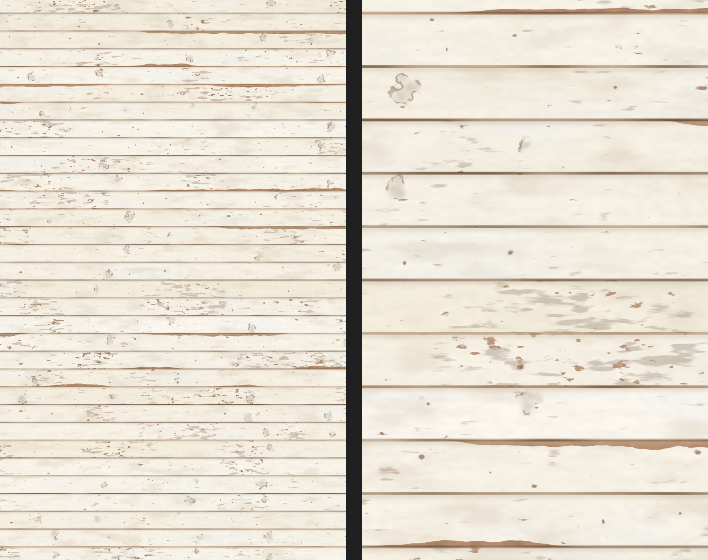
Left: the whole. Right: its middle third, enlarged.
A WebGL 2 fragment shader for this texture:

```glsl
#version 300 es
precision highp float;
// Whitewashed horizontal boards with thin brown seams, fine paint wear and faint knots.

uniform vec2 u_resolution;
out vec4 outColor;

#define ROWS 31.48        // boards over the canvas height
#define FIRST_SEAM 0.74   // height of the lowest seam, in boards
#define SEAM_WIDTH 0.026  // half width of a seam, in boards
#define GRAIN 0.045       // contrast of the wood grain
#define STAIN_AMOUNT 0.24
#define CHIP_AMOUNT 0.70
#define EDGE_WEAR 0.19    // deepest bare strip along an edge
#define KNOT_SPACING 4.2
#define SPECK_SPACING 1.7

const vec3 WHITE = vec3(0.980, 0.964, 0.932);
const vec3 CREAM = vec3(0.947, 0.918, 0.850);
const vec3 COOL  = vec3(0.950, 0.948, 0.940);
const vec3 STAIN = vec3(0.78, 0.72, 0.62);
const vec3 GREY  = vec3(0.64, 0.59, 0.52);
const vec3 BARE  = vec3(0.65, 0.47, 0.34);
const vec3 DARK  = vec3(0.36, 0.25, 0.16);

float hash(vec2 p) {
  vec3 h = fract(p.xyx * 0.1031);
  h += dot(h, h.yzx + 33.33);
  return fract((h.x + h.y) * h.z);
}

float valueNoise(vec2 p) {
  vec2 i = floor(p), f = fract(p);
  f = f * f * (3.0 - 2.0 * f);
  return mix(mix(hash(i), hash(i + vec2(1, 0)), f.x),
             mix(hash(i + vec2(0, 1)), hash(i + vec2(1, 1)), f.x), f.y);
}

float fbm(vec2 p) {
  float sum = 0.0, amp = 0.533;
  for (int i = 0; i < 4; i++) {
    sum += amp * valueNoise(p);
    p = p * 2.03 + 19.7;
    amp *= 0.5;
  }
  return sum;
}

// Offset from a randomly placed mark in a cell along the board; z is its random size.
vec3 scatter(float x, float y, float row, float spacing, float seed) {
  vec2 id = vec2(floor(x / spacing), row * 3.0 + seed);
  float cx = (id.x + 0.25 + 0.5 * hash(id)) * spacing;
  float cy = 0.22 + 0.56 * hash(id + 41.0);
  return vec3(x - cx, y - cy, hash(id + 83.0));
}

void main() {
  // Board coordinates: one unit is one board height
  float px = ROWS / u_resolution.y;
  float x = gl_FragCoord.x * px;
  float v = gl_FragCoord.y * px - FIRST_SEAM;
  float row = floor(v), y = fract(v);
  vec2 wood = vec2(x + 40.0, y + (row + 2.0) * 7.0);
  float boardLength = ROWS * u_resolution.x / u_resolution.y;

  // Paint tone, changing once along each board
  float joint = boardLength * hash(vec2(row, 2.0));
  float part = smoothstep(-px, px, x - joint);
  float tone = 0.65 * hash(vec2(row, 5.0))
             + 0.35 * mix(hash(vec2(row, 7.0)), hash(vec2(row, 9.0)), part);
  vec3 color = mix(WHITE, CREAM, tone);
  color = mix(color, COOL, 0.5 * smoothstep(0.58, 0.78, fbm(wood * vec2(0.3, 0.7) + 60.0)));

  // Grain and cloudy stains
  float grain = valueNoise(wood * vec2(1.2, 8.0)) + valueNoise(wood * vec2(7.0, 13.0));
  color *= 1.0 + GRAIN * (0.45 - 0.5 * grain);
  float cloud = smoothstep(0.52, 0.85, fbm(wood * vec2(0.8, 2.2)));
  color = mix(color, STAIN, STAIN_AMOUNT * cloud);

  // Fine scuffs and chips gathered in worn stretches
  float worn = smoothstep(0.62, 0.92, valueNoise(vec2(x * 0.36, row * 5.0 + 11.0)));
  float rusty = hash(vec2(row, 13.0));
  float scuff = smoothstep(0.0, 0.16, fbm(wood * vec2(2.0, 9.0) + 31.0) - mix(0.73, 0.55, worn));
  color = mix(color, mix(GREY, BARE, rusty * rusty), 0.45 * scuff);
  float chip = smoothstep(0.0, 0.08, fbm(wood * vec2(3.6, 8.0)) - mix(0.82, 0.69, worn));
  color = mix(color, mix(BARE, DARK, 0.7 * rusty), CHIP_AMOUNT * chip);

  // Knots: faint broken rings and smudges
  vec3 knot = scatter(x, y, row, KNOT_SPACING, 1.0);
  float radius = mix(0.07, 0.17, fract(knot.z * 7.0));
  float rough = fbm(wood * 5.0 + 7.0);
  float r = length(knot.xy * vec2(0.8, 0.7)) + 0.35 * (rough - 0.5);
  float ring = 1.0 - smoothstep(0.0, 0.03 + px * 0.6, abs(r - radius));
  float core = 1.0 - smoothstep(0.0, radius * 1.6, r);
  float broken = smoothstep(0.45, 0.7, valueNoise(wood * 7.0 + 3.0));
  color = mix(color, mix(GREY, DARK, 0.5), step(0.62, knot.z) * max(0.6 * ring * broken, 0.22 * core));

  // Short specks and nail marks
  vec3 speck = scatter(x, y, row, SPECK_SPACING, 2.0);
  float slant = mix(0.3, 1.8, fract(speck.z * 13.0));
  float spot = length(speck.xy * vec2(slant, 1.0)) + 0.12 * (rough - 0.5);
  float dotMask = 1.0 - smoothstep(0.0, 0.03 + px * 0.5, spot);
  color = mix(color, mix(BARE, DARK, rough), 0.7 * dotMask * step(0.7, speck.z));

  // Occasional bare strips along the upper or lower edge
  float edge = hash(vec2(row, 17.0)) < 0.6 ? 1.0 - y : y;
  float strip = smoothstep(0.64, 0.88, valueNoise(vec2(x * 0.22, row * 3.0 + 29.0)));
  float depth = EDGE_WEAR * strip * (0.3 + 0.9 * fbm(vec2(x * 2.0, row * 9.0 + 5.0)));
  float bare = smoothstep(-0.5 * px, 0.5 * px, depth - edge) * step(0.01, strip);
  color = mix(color, BARE * (0.85 + 0.3 * rough), 0.85 * bare * step(0.64, hash(vec2(row, 19.0))));

  // Thin seams with a faint shadow below and uneven darkness
  float seamId = floor(v + 0.5);
  float offset = v - seamId;
  float uneven = valueNoise(vec2(x * 0.9, seamId * 4.0 + 3.0));
  float strength = mix(0.5, 0.85, hash(vec2(seamId, 23.0))) * (0.7 + 0.45 * uneven);
  float below = offset + 0.045;
  color = mix(color, STAIN, 0.32 * exp(-below * below * 260.0));
  float halfPx = 0.5 * px;
  float line = clamp((min(offset + halfPx, SEAM_WIDTH) - max(offset - halfPx, -SEAM_WIDTH)) / px, 0.0, 1.0);
  vec3 seamColor = mix(BARE, DARK, smoothstep(0.1, 0.75, hash(vec2(seamId, 27.0)) * 0.6 + 0.4 * uneven));
  color = mix(color, seamColor, strength * line);

  outColor = vec4(color, 1.0);
}
```
